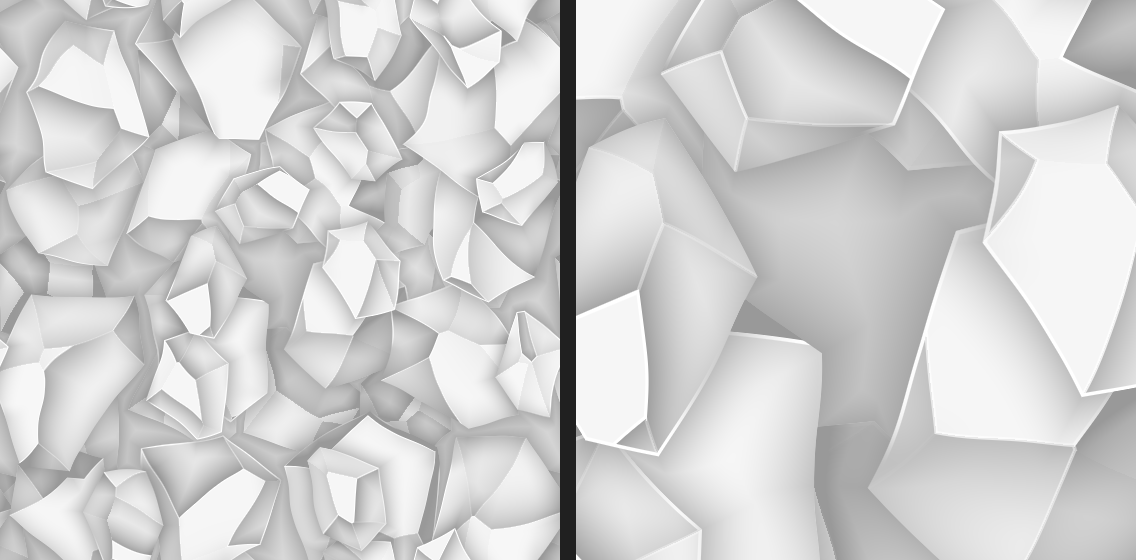
Left, the full canvas; right, a detail of the centre.
Give the GLSL for this texture map, as a Shadertoy shader.

```glsl
const int SIDES = 6;
const float TAU = 6.2831853;
const vec2 STRETCH = vec2(0.84, 1.24);    // stones are longer than wide
const float STONE_SIZE = 0.52;            // mean radius, in grid cells
const float JITTER = 0.5;                 // centre scatter, in grid cells
const float LEAN = 1.5;                   // spread of the long axis
const float SHADOW_REACH = 0.3;           // in grid cells
const float SHADOW_DEPTH = 0.22;
const float FOLD_REACH = 0.36;            // dark fade beside a ridge
const float FOLD_DEPTH = 0.31;
const float RIM_DEPTH = 0.12;
const float LINE_WIDTH = 0.001;           // half width, in canvas units
const float GROUND_TONE = 0.87;
const float DARKEST = 0.6;
const float FACET_DARK = 0.925;
const float FACET_LIGHT = 0.97;
const vec2 WARP = vec2(0.05, 0.012);      // coarse and fine bending

vec3 hash3(vec3 p) {
    p = fract((p + 17.0) * vec3(0.1031, 0.1030, 0.0973));
    p += dot(p, p.yxz + 33.33);
    return fract((p.xxy + p.yxx) * p.zyx);
}

// Smooth value noise, repeating after a whole number of cells
vec3 noise3(vec2 uv, float period, float seed) {
    vec2 p = uv * period, i = floor(p), f = p - i;
    f = f * f * f * (f * (f * 6.0 - 15.0) + 10.0);
    vec2 a = mod(i, period), b = mod(i + 1.0, period);
    return mix(mix(hash3(vec3(a, seed)), hash3(vec3(b.x, a.y, seed)), f.x),
               mix(hash3(vec3(a.x, b.y, seed)), hash3(vec3(b, seed)), f.x), f.y);
}

float fade(float dist, float reach) {
    float t = 1.0 - clamp(dist / reach, 0.0, 1.0);
    return t * t;
}

float lineMask(float dist, float px) {
    return clamp((LINE_WIDTH - dist) / px + 0.5, 0.0, 1.0);
}

// Lays one faceted stone over the surface (tone, shadow); q is in grid cells
vec2 layStone(vec2 below, vec2 q, vec3 key, float cellSize, float crisp, float rim, float px) {
    vec3 planes[SIDES + 1];               // slope in xy, height in z
    float ranks[SIDES + 1];
    vec3 shape = hash3(key);
    float size = STONE_SIZE * mix(0.85, 1.1, shape.x);
    float lean = (shape.y - 0.5) * LEAN;
    q = mat2(cos(lean), sin(lean), -sin(lean), cos(lean)) * q;
    float outline = -10.0;

    // Sloping sides
    for (int i = 0; i < SIDES; i++) {
        vec3 rnd = hash3(key + vec3(0.0, 0.0, float(i) + 3.0));
        float angle = TAU * (float(i) + 0.4 * rnd.x + shape.z) / float(SIDES);
        vec2 dir = vec2(cos(angle), sin(angle));
        float side = dot(q, dir) - size * length(dir * STRETCH) * mix(0.8, 1.08, rnd.y);
        outline = max(outline, side);
        planes[i] = vec3(-dir, -side) * mix(0.4, 1.5, rnd.z);
        ranks[i] = fract(rnd.x * 7.0 + rnd.y * 5.0);
    }
    // Tilted top
    vec2 tilt = (hash3(key + vec3(0.0, 0.0, 12.0)).xy - 0.5) * 0.9;
    planes[SIDES] = vec3(tilt, size * mix(0.3, 0.75, shape.z) + dot(q, tilt));
    ranks[SIDES] = 0.9;

    // The lowest plane is the visible facet
    int top = 0;
    for (int i = 1; i <= SIDES; i++)
        if (planes[i].z < planes[top].z) top = i;

    // Ridges: a white line with a dark fade on the lower ranked side
    float fold = 0.0, ridge = 0.0;
    for (int i = 0; i <= SIDES; i++) {
        if (i == top) continue;
        vec3 d = planes[i] - planes[top];
        float gap = d.z / max(length(d.xy), 0.05);
        float rise = ranks[i] - ranks[top];
        fold = max(fold, clamp(rise * 1.5, 0.0, 1.0) * fade(gap, FOLD_REACH));
        ridge = max(ridge, clamp(abs(rise) * 1.6, 0.0, 1.0) * lineMask(gap * cellSize, px));
    }

    float tone = mix(FACET_DARK, FACET_LIGHT, ranks[top]) - FOLD_DEPTH * fold * mix(0.6, 1.0, crisp);
    tone -= RIM_DEPTH * (1.0 - rim) * fade(-outline, 0.22);
    tone *= mix(0.97, 1.0, crisp);
    float rimLine = lineMask(abs(outline) * cellSize - LINE_WIDTH, px) * rim;
    tone = mix(tone, 1.0, max(ridge, rimLine) * crisp);

    // Neighbouring shadows share the deepest value instead of adding up
    float window = 1.0 - smoothstep(0.95, 1.22, length(q));
    float shadow = max(below.y, window * fade(max(outline, 0.0), SHADOW_REACH));
    float cover = clamp(0.5 - outline * cellSize / px, 0.0, 1.0);
    return mix(vec2(below.x, shadow), vec2(tone, 0.0), cover);
}

// One jittered grid of stones
vec2 layStones(vec2 surface, vec2 uv, float count, float share, float crisp, float rim, float px) {
    vec2 p = uv * count, home = floor(p);
    for (int y = -1; y <= 1; y++)
    for (int x = -1; x <= 1; x++) {
        vec2 cell = home + vec2(x, y);
        vec3 key = vec3(mod(cell, count), count * 20.0);
        vec3 rnd = hash3(key + vec3(0.0, 0.0, 15.0));
        vec2 q = p - cell - 0.5 - (rnd.xy - 0.5) * JITTER;
        if (rnd.z < share && dot(q, q) < 1.56)
            surface = layStone(surface, q, key, 1.0 / count, crisp, rim, px);
    }
    return surface;
}

void mainImage(out vec4 fragColor, in vec2 fragCoord) {
    vec2 uv = fragCoord / iResolution.y;
    float px = 1.0 / iResolution.y;

    // Bend the straight edges a little
    vec2 bent = uv + (noise3(uv, 5.0, 1.0).xy - 0.5) * WARP.x
                   + (noise3(uv, 13.0, 2.0).xy - 0.5) * WARP.y;
    float rim = smoothstep(0.35, 0.65, noise3(uv, 9.0, 3.0).x);

    // Ground, soft buried stones, main stones, small chips
    vec2 surface = vec2(GROUND_TONE + 0.08 * (noise3(uv, 6.0, 4.0).x - 0.5), 0.0);
    surface = layStones(surface, bent, 5.0, 0.6, 0.2, rim, px);
    surface = layStones(surface, bent, 4.0, 1.0, 1.0, rim, px);
    surface = layStones(surface, bent, 7.0, 0.22, 1.0, rim, px);
    float tone = max(surface.x * (1.0 - SHADOW_DEPTH * surface.y), DARKEST);
    fragColor = vec4(vec3(min(tone, 1.0)), 1.0);
}
```
